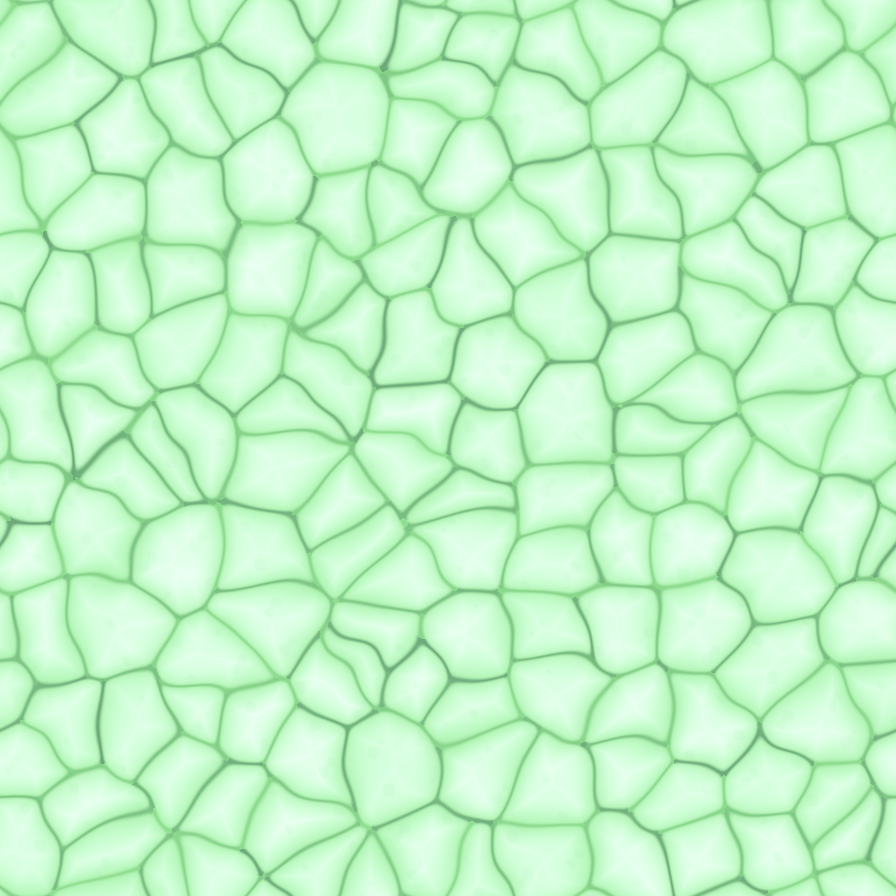
A WebGL 2 fragment shader for this texture:

```glsl
#version 300 es
precision highp float;
// Pale mint cellular pavement: irregular cells, thin dark seams and soft bright creases.

uniform vec2 u_resolution;
out vec4 fragColor;

const float TAU = 6.2831853;
const float CELLS = 12.0;

// Two random values per cell, repeating every CELLS cells.
vec2 cellHash(vec2 cell, uint seed) {
    uvec2 v = uvec2(mod(cell, CELLS)) + uvec2(seed, seed * 7u + 3u);
    v = v * 1664525u + 1013904u;
    v.x += v.y * 1664525u;
    v.y += v.x * 1664525u;
    v ^= v >> 16u;
    v.x += v.y * 1664525u;
    v.y += v.x * 1664525u;
    v ^= v >> 16u;
    return vec2(v & 65535u) / 65536.0;
}

vec2 cellSite(vec2 cell) {
    return cell + 0.03 + 0.94 * cellHash(cell, 11u);
}

// A sine wave with whole numbers of periods across the tile.
float wave(vec2 uv, float nx, float ny, float phase) {
    return sin(TAU * (nx * uv.x + ny * uv.y) + phase);
}

void main() {
    vec2 uv = gl_FragCoord.xy / u_resolution;
    float pixel = CELLS / min(u_resolution.x, u_resolution.y);

    // Gently bend the seams.
    vec2 p = uv * CELLS;
    p += 0.035 * vec2(wave(uv, 5.0, 9.0, 0.4) + wave(uv, 13.0, -7.0, 2.1),
                      wave(uv, 8.0, -6.0, 1.3) + wave(uv, -9.0, 14.0, 4.0));

    // Nearest site.
    vec2 base = floor(p), home = base, site = p;
    float nearest = 1e3;
    for (int y = -2; y <= 2; y++)
    for (int x = -2; x <= 2; x++) {
        vec2 cell = base + vec2(x, y);
        vec2 s = cellSite(cell);
        float d = distance(p, s);
        if (d < nearest) { nearest = d; home = cell; site = s; }
    }

    // Distances to the two closest borders, and a blended one that fills corners.
    float first = 1e3, second = 1e3, blend = 0.0, pairing = 0.0;
    float homeKey = cellHash(home, 29u).x;
    for (int y = -3; y <= 3; y++)
    for (int x = -3; x <= 3; x++) {
        if (x == 0 && y == 0) continue;
        vec2 cell = home + vec2(x, y);
        vec2 s = cellSite(cell);
        float d = dot(0.5 * (site + s) - p, normalize(s - site));
        blend += exp(-32.0 * d);
        if (d < first) {
            second = first;
            first = d;
            pairing = fract(homeKey + cellHash(cell, 29u).x);
        } else {
            second = min(second, d);
        }
    }
    float edge = max(-log(blend) / 32.0, 0.0);

    // Broad variation, and a random slope of light in every cell.
    float drift = 0.5 + 0.17 * (wave(uv, 2.0, 1.0, 0.7) + wave(uv, -1.0, 3.0, 2.6)
                              + wave(uv, 4.0, -3.0, 5.1));
    vec2 key = cellHash(home, 53u);
    float tilt = dot(p - site, vec2(cos(TAU * key.x), sin(TAU * key.x)));

    // Green rim rising to a pale body.
    float body = 1.0 - exp(-edge / mix(0.065, 0.105, drift));
    vec3 color = mix(vec3(0.66, 0.94, 0.66), vec3(0.80, 1.0, 0.835), body);

    // Bright creases where two borders are equally far away.
    float crease = exp(-(second - first) / 0.045) * smoothstep(0.04, 0.22, first);
    float lift = smoothstep(0.07, 0.36, edge) * (0.45 + 0.6 * key.y)
               + 0.42 * crease + 0.45 * tilt * body + 0.25 * (0.5 - drift);
    color += lift * vec3(0.080, 0.008, 0.078);

    // Faint scattered stains.
    float mottle = wave(uv, 17.0, 6.0, 1.0) + wave(uv, -8.0, 19.0, 3.2)
                 + wave(uv, 23.0, -15.0, 0.3) + 0.5 * wave(uv, 37.0, 41.0, 2.0);
    color -= vec3(0.022, 0.012, 0.020) * smoothstep(2.0, 2.4, mottle) * body;

    // Seams, each with its own strength and greyness.
    float width = max(0.025, 0.7 * pixel);
    float seam = exp(-edge * edge / (width * width));
    float strength = 0.38 + 0.36 * pairing + 0.22 * (1.0 - drift);
    vec3 seamColor = mix(vec3(0.46, 0.80, 0.47), vec3(0.40, 0.63, 0.46), pairing);
    color = mix(color, seamColor, seam * strength);

    fragColor = vec4(clamp(color, 0.0, 1.0), 1.0);
}
```
